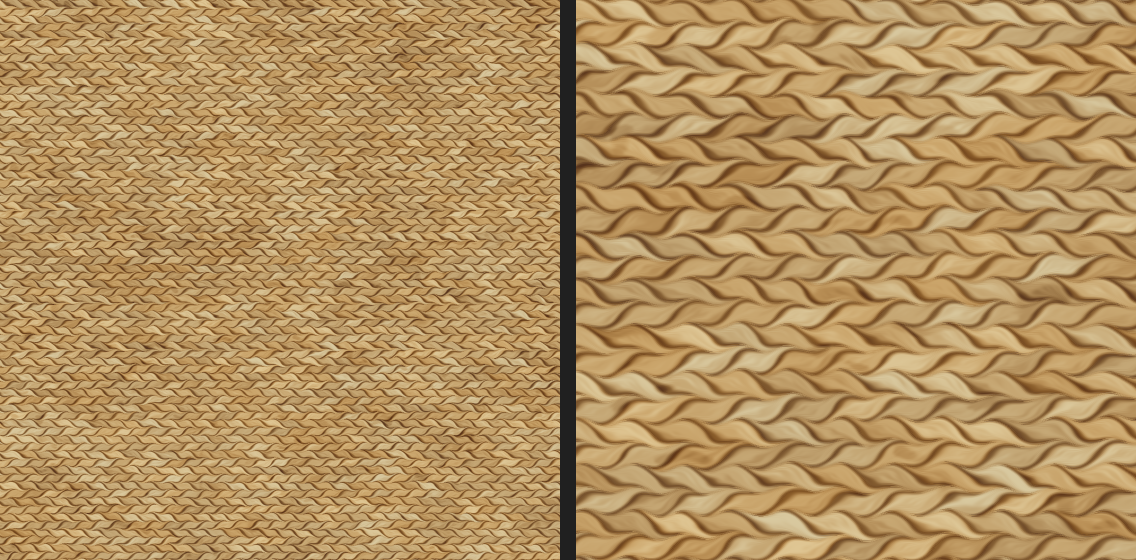
Left: the whole. Right: its middle third, enlarged.
Write a three.js fragment shader that draws this texture.

```glsl
// Woven straw: horizontal braids of plump, slanted leaf strands that meet in
// right-pointing chevrons. Each half braid is a sheared row of cells, shaded
// as rounded strands with fibres, dark gaps and varied tones.
varying vec2 vUv;

#define BRAIDS 36.0        // braids down the canvas
#define STRANDS 32.0       // strands across each half braid
#define SLANT 1.05         // strand reach, in strand widths
#define CURVE 0.10         // flattening of the strand ends
#define SEAM_WAVE 0.07     // interlocking of the seams
#define ROW_SHIFT 0.5      // sideways variation between braids
#define FIBRE 0.24         // fibre contrast
#define TONE 0.26          // tone variation between strands
#define GAP_DEPTH 0.58     // darkness of the gaps
#define SAMPLE_STEP 0.0005 // spread of the smoothing samples

const float TAU = 6.28318;
const vec3 GAP = vec3(0.35, 0.20, 0.10);
const vec3 BROWN = vec3(0.52, 0.36, 0.18);
const vec3 TAN = vec3(0.71, 0.56, 0.35);
const vec3 STRAW = vec3(0.78, 0.65, 0.44);
const vec3 PALE = vec3(0.86, 0.78, 0.60);

float hash(vec2 p) {
  vec3 q = fract(vec3(p.xyx) * 0.1031);
  q += dot(q, q.yzx + 33.33);
  return fract((q.x + q.y) * q.z);
}

float noise(vec2 p) {
  vec2 i = floor(p);
  vec2 f = fract(p);
  f = f * f * (3.0 - 2.0 * f);
  float low = mix(hash(i), hash(i + vec2(1.0, 0.0)), f.x);
  float high = mix(hash(i + vec2(0.0, 1.0)), hash(i + 1.0), f.x);
  return mix(low, high, f.y);
}

// Maps a light level to the straw colours
vec3 strawRamp(float v) {
  vec3 c = mix(GAP, BROWN, smoothstep(0.08, 0.32, v));
  c = mix(c, TAN, smoothstep(0.32, 0.60, v));
  c = mix(c, STRAW, smoothstep(0.60, 0.74, v));
  return mix(c, PALE, smoothstep(0.74, 0.98, v));
}

vec3 weave(vec2 uv) {
  vec2 p = uv * vec2(STRANDS, BRAIDS);
  p.x += 0.25 * (noise(p * 0.6) - 0.5);
  p.y += SEAM_WAVE * sin(TAU * p.x) + 0.12 * (noise(p * 0.8 + 40.0) - 0.5);

  // Half braid: t runs from its middle seam to its outer edge
  float row = floor(p.y);
  float side = fract(p.y) - 0.5;
  float upper = step(0.0, side);
  float t = abs(side) * 2.0;
  float halfRow = row * 2.0 + upper;

  // Strand: u runs across its width
  float bend = t + CURVE * sin(TAU * t);
  float s = p.x + SLANT * bend + 0.4 * upper;
  s += ROW_SHIFT * (hash(vec2(row, 7.0)) - 0.5);
  s += 0.16 * (noise(vec2(p.x * 0.9, halfRow * 5.0)) - 0.5);
  float u = fract(s);
  vec2 id = vec2(floor(s), halfRow) + 60.0;

  // Rounded body, darkest where a gap reaches a seam
  float gapWidth = mix(0.18, 0.36, hash(id + 3.0));
  float body = smoothstep(0.0, gapWidth, u) * smoothstep(1.0, 0.86, u);
  float seam = smoothstep(-0.05, 0.16, t) * smoothstep(1.04, 0.86, t);
  float cover = body * mix(0.62, 1.0, seam);
  float v = 0.77 - GAP_DEPTH * (1.0 - cover);

  // Light from above, fibres along the strand, tone and wear
  float across = mix(0.5 - u, u - 0.5, upper);
  v += 0.10 * across * body;
  float fibres = noise(vec2(u * 9.0 + id.x * 17.0, t * 1.6 + id.y * 11.0));
  fibres = 0.6 * fibres + 0.4 * noise(vec2(u * 20.0 + id.x * 31.0, t * 2.5 + id.y * 7.0));
  v += FIBRE * (fibres - 0.5);
  v += TONE * (hash(id) - 0.5) * body;
  v += 0.10 * (noise(uv * 9.0) - 0.5);
  float scuff = smoothstep(0.80, 0.95, noise(p * vec2(1.3, 2.6) + 90.0));
  v -= 0.16 * scuff;

  // Some strands lean reddish, others grey-green
  float hue = hash(id + 21.0) - 0.5;
  return strawRamp(v) + hue * vec3(0.03, -0.01, -0.05);
}

void main() {
  // Four samples smooth the edges
  vec3 color = vec3(0.0);
  for (int i = 0; i < 4; i++) {
    float k = float(i);
    vec2 offset = vec2(mod(k, 2.0), floor(k / 2.0)) - 0.5;
    color += weave(vUv + offset * 2.0 * SAMPLE_STEP);
  }
  gl_FragColor = vec4(color * 0.25, 1.0);
}
```
